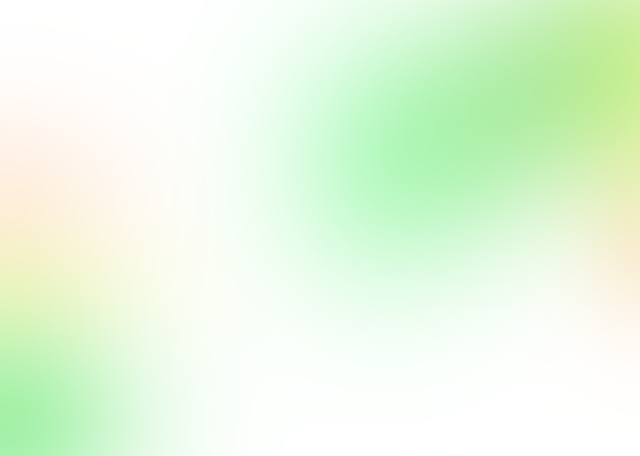
Reproduce this background procedurally as a Shadertoy shader.

```glsl
// Soft pastel backdrop: green, mint, yellow and peach glows on white paper.
// Each glow is a rotated elliptical Gaussian that absorbs part of the white,
// so overlapping glows blend smoothly like thin washes of ink.

const float ASPECT = 512.0 / 364.0;

// Light absorbed by each ink (one minus its colour on white).
const vec3 MINT_INK   = vec3(0.19, 0.00, 0.14);
const vec3 GREEN_INK  = vec3(0.27, 0.07, 0.31);
const vec3 LEAF_INK   = vec3(0.36, 0.055, 0.34);
const vec3 YELLOW_INK = vec3(0.02, 0.015, 0.21);
const vec3 CREAM_INK  = vec3(0.00, 0.015, 0.14);
const vec3 PEACH_INK  = vec3(0.00, 0.06, 0.10);

vec2 rotate(vec2 p, float angle) {
    float c = cos(angle), s = sin(angle);
    return vec2(c * p.x + s * p.y, c * p.y - s * p.x);
}

// Elliptical Gaussian: one at the centre, fading over the given spread.
float glow(vec2 p, vec2 centre, vec2 spread, float angle) {
    vec2 d = rotate(p - centre, angle) / spread;
    return exp(-0.5 * dot(d, d));
}

// Large green cloud at the upper right, mint on its left, warm at the edge.
vec3 upperCloud(vec2 p) {
    vec3 ink = MINT_INK * glow(p, vec2(0.842, 0.652), vec2(0.183, 0.216), 0.0);
    ink += GREEN_INK * glow(p, vec2(1.190, 0.808), vec2(0.275, 0.183), 0.61);
    ink += YELLOW_INK * glow(p, vec2(1.447, 0.799), vec2(0.147, 0.229), 0.0);
    ink += PEACH_INK * glow(p, vec2(1.429, 0.450), vec2(0.110, 0.137), 0.0);
    return ink;
}

// Green corner at the lower left, rising through cream into peach.
vec3 lowerCorner(vec2 p) {
    vec3 ink = LEAF_INK * glow(p, vec2(0.0, 0.066), vec2(0.210, 0.180), 0.0);
    ink += CREAM_INK * glow(p, vec2(0.0, 0.377), vec2(0.238, 0.119), 0.0);
    ink += PEACH_INK * glow(p, vec2(0.0, 0.588), vec2(0.200, 0.137), 0.0);
    return ink;
}

void mainImage(out vec4 fragColor, in vec2 fragCoord) {
    // Canvas units: height is one, width is the aspect ratio.
    vec2 p = fragCoord / iResolution.xy * vec2(ASPECT, 1.0);
    vec3 paper = vec3(1.0);
    vec3 colour = paper - upperCloud(p) - lowerCorner(p);
    fragColor = vec4(clamp(colour, 0.0, 1.0), 1.0);
}
```
